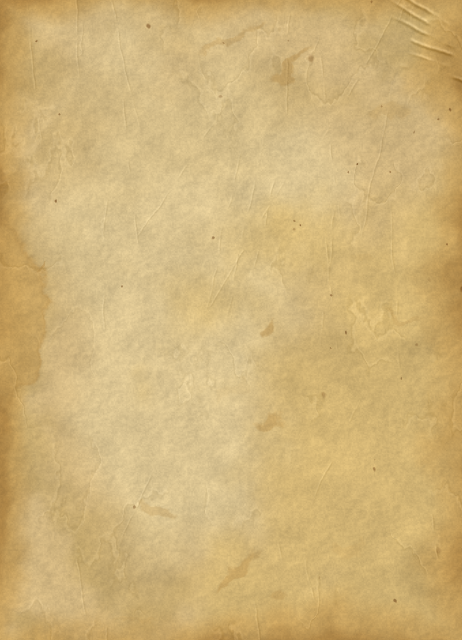
Reproduce this texture procedurally as a WebGL 1 fragment shader.

```glsl
precision highp float;
// Aged parchment: pale centre, honey side, browned rim, stains, creases and foxing.

uniform vec2 u_resolution;

#define GRAIN 0.060
#define TOOTH 0.085
#define MOTTLE 0.14
#define CREASE_DEPTH 0.038
#define WRINKLE_DEPTH 0.11
#define VEIN_DEPTH 0.030
#define RIM_WIDTH 0.060
#define RIM_RAGGED 0.100
#define SMUDGE_STRENGTH 0.60
#define SPOT_STRENGTH 0.65

const vec3 PALE = vec3(0.86, 0.77, 0.57);
const vec3 SAND = vec3(0.82, 0.71, 0.50);
const vec3 HONEY = vec3(0.83, 0.71, 0.45);
const vec3 OLIVE = vec3(0.75, 0.64, 0.41);
const vec3 TAN = vec3(0.76, 0.61, 0.35);
const vec3 BROWN = vec3(0.66, 0.50, 0.26);
const vec3 RUST = vec3(0.45, 0.29, 0.13);

float hash(vec2 p) {
  vec3 q = fract(vec3(p.xyx) * 0.1031);
  q += dot(q, q.yzx + 33.33);
  return fract((q.x + q.y) * q.z);
}

vec2 hash2(float n) {
  return vec2(hash(vec2(n, 3.7)), hash(vec2(n, 91.3)));
}

float noise(vec2 p) {
  vec2 i = floor(p), f = fract(p);
  f = f * f * (3.0 - 2.0 * f);
  return mix(mix(hash(i), hash(i + vec2(1, 0)), f.x),
             mix(hash(i + vec2(0, 1)), hash(i + vec2(1, 1)), f.x), f.y);
}

float fbm(vec2 p) {
  float sum = 0.0, amp = 0.516;
  for (int i = 0; i < 5; i++) {
    sum += amp * noise(p);
    p = mat2(1.6, 1.2, -1.2, 1.6) * p + 17.3;
    amp *= 0.5;
  }
  return sum;
}

// Lit flank and shaded flank of a fold at signed distance s
float emboss(float s, float width) {
  float t = s / width;
  return 2.3 * t * exp(-t * t);
}

// Broken fold along a wavering segment, fading at both ends
float fold(vec2 p, vec2 centre, float angle, float halfLength, float width) {
  vec2 dir = vec2(cos(angle), sin(angle)), q = p - centre;
  float along = dot(q, dir);
  float across = dot(q, vec2(-dir.y, dir.x));
  across += 0.012 * (fbm(vec2(along * 18.0, angle * 40.0)) - 0.5);
  float fade = 1.0 - smoothstep(0.4, 1.0, abs(along) / halfLength);
  return emboss(across, width) * fade * smoothstep(0.3, 0.7, noise(p * 45.0 + angle));
}

void main() {
  vec2 uv = gl_FragCoord.xy / u_resolution;
  vec2 p = gl_FragCoord.xy / u_resolution.y;
  float aspect = u_resolution.x / u_resolution.y;
  float cloud = fbm(p * 4.0 + 5.0);
  float fine = fbm(p * 30.0 + 40.0);
  vec2 warp = vec2(fbm(p * 22.0), fbm(p * 22.0 + 60.0)) - 0.5;

  // Broad tones
  float wear = length((uv - vec2(0.40, 0.56)) * vec2(1.1, 0.9)) + (cloud - 0.5) * 0.6;
  vec3 col = mix(PALE, SAND, smoothstep(0.18, 0.42, wear));
  float side = uv.x * 0.6 + (1.0 - uv.y) * 0.25 + (fbm(p * 5.0 + 81.0) - 0.5) * 0.6;
  col = mix(col, HONEY, 0.85 * smoothstep(0.47, 0.68, side));
  float dingy = smoothstep(0.46, 0.68, fbm(p * vec2(5.0, 7.0) + 23.0));
  col = mix(col, OLIVE, dingy * mix(0.2, 1.0, smoothstep(0.22, 0.58, wear)));

  // Browned rim, widest on the right
  float rim = min(min(p.x * 1.1, (aspect - p.x) * 0.75), min(p.y, (1.0 - p.y) * 1.4));
  rim += (fbm(p * 9.0 + 12.0) - 0.5) * RIM_RAGGED;
  col = mix(col, TAN, 0.9 * (1.0 - smoothstep(0.0, RIM_WIDTH, rim)));
  col = mix(col, BROWN, 0.85 * (1.0 - smoothstep(-0.02, 0.010, rim)));

  // Water stain on the left edge, with a darker tide line
  float tide = length((p - vec2(0.0, 0.51) + warp * 0.07) / vec2(0.072, 0.125)) - 1.0;
  col = mix(col, TAN, 0.65 * (1.0 - smoothstep(-0.04, 0.06, tide)));
  col = mix(col, BROWN, 0.20 * exp(-tide * tide * 250.0));

  // Ragged smudges, crowding to the right
  for (int i = 0; i < 20; i++) {
    float n = float(i);
    vec2 r = hash2(n + 11.0), size = mix(vec2(0.010, 0.005), vec2(0.040, 0.018), hash2(n + 57.0));
    vec2 q = p - vec2(sqrt(r.x) * aspect, r.y) + warp * 0.075;
    q.y -= q.x * (hash(vec2(n, 8.0)) - 0.3);
    float smudge = 1.0 - smoothstep(0.55, 1.05, length(q / size));
    col = mix(col, mix(TAN, BROWN, 0.5), smudge * SMUDGE_STRENGTH * hash(vec2(n, 29.0)));
  }

  // Foxing spots
  for (int i = 0; i < 36; i++) {
    float n = float(i);
    vec2 r = hash2(n + 140.0);
    float radius = mix(0.0010, 0.0055, pow(hash(vec2(n, 44.0)), 4.0));
    float d = length((p - vec2(sqrt(r.x) * aspect, r.y) + warp * 0.022) * vec2(1.0, 0.75));
    float spot = 1.0 - smoothstep(radius * 0.4, radius + 0.0012, d);
    col = mix(col, RUST, spot * SPOT_STRENGTH * mix(0.2, 1.0, hash(vec2(n, 72.0))));
  }

  // Faint upright creases, then heavy wrinkles in the upper right corner
  float relief = 0.0;
  for (int i = 0; i < 26; i++) {
    float n = float(i);
    vec2 r = hash2(n + 230.0);
    float angle = 1.35 + 0.9 * (hash(vec2(n, 15.0)) - 0.5);
    relief += CREASE_DEPTH * fold(p, r * vec2(aspect, 1.0), angle, mix(0.06, 0.24, r.y), 0.0016);
  }
  for (int i = 0; i < 6; i++) {
    float n = float(i);
    vec2 centre = vec2(aspect - 0.055 + 0.006 * n, 0.985 - 0.021 * n);
    relief += WRINKLE_DEPTH * fold(p, centre, -0.55 + 0.07 * n, 0.085, 0.0030);
  }

  // Sparse hairline veins
  float vein = fbm(p * vec2(17.0, 11.0) + 130.0) - 0.5;
  relief += VEIN_DEPTH * emboss(vein, 0.022) * smoothstep(0.45, 0.7, noise(p * 14.0 + 9.0));
  col += relief;

  // Mottling, side-lit paper tooth and grain
  float tooth = fbm(p * 105.0) - fbm(p * 105.0 + vec2(0.45, -0.35));
  float grain = noise(p * 470.0) - 0.5 + 0.5 * (noise(p * vec2(130.0, 250.0)) - 0.5);
  col *= 1.0 + MOTTLE * (fine - 0.5) + TOOTH * tooth + GRAIN * grain;
  gl_FragColor = vec4(clamp(col, 0.0, 1.0), 1.0);
}
```
